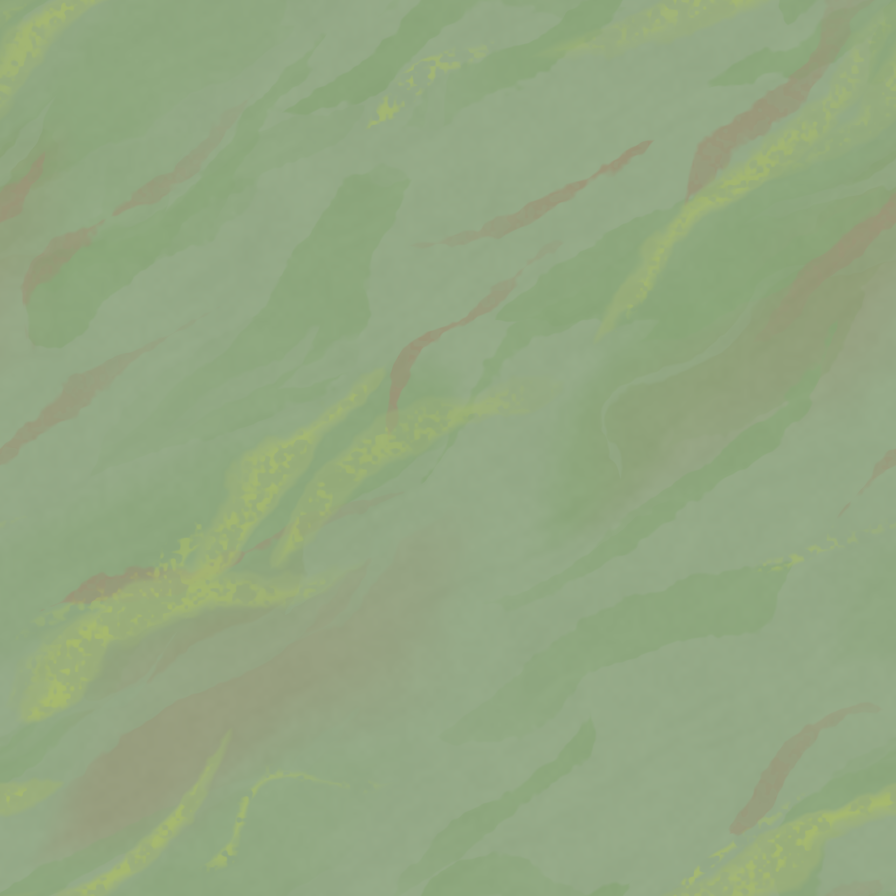
Write a Shadertoy shader that draws this pattern.

```glsl
// Painterly camouflage: slanted, ragged brush strokes in muted greens, brown and lime.
// Strokes are scattered over wrapped cell grids, bent by layered sines and roughened
// by wrapped noise; layers go from broad soft masses to thin dry-brushed accents.
#define ANGLE 0.60        // main stroke direction in radians
#define SPREAD 0.55       // variation of direction
#define BEND 0.035        // curvature of a stroke
#define WARP 0.011        // strength of the sine warp
#define RAGGED 0.030      // roughness of stroke edges
#define EDGE 0.0022       // softness of a crisp edge
#define GRAIN 0.014       // brightness of the paint grain
#define TAU 6.2831853

const vec3 SAGE  = vec3(0.583, 0.664, 0.530);
const vec3 GREEN = vec3(0.541, 0.650, 0.472);
const vec3 BROWN = vec3(0.604, 0.584, 0.468);
const vec3 OLIVE = vec3(0.615, 0.690, 0.480);
const vec3 LIME  = vec3(0.660, 0.735, 0.415);

// Four random values for a cell and a seed
vec4 hash4(vec2 cell, float seed) {
    uvec4 h = uvec4(cell.x, cell.y, seed, 7.0) * uvec4(1597u, 7919u, 3571u, 6151u);
    uint n = h.x ^ (h.y << 8) ^ (h.z << 15) ^ h.w;
    uvec4 r;
    for (int k = 0; k < 4; k++) {
        n = n * 747796405u + 289133u;
        uint m = ((n >> ((n >> 28) + 4u)) ^ n) * 277803737u;
        r[k] = ((m >> 22) ^ m) & 65535u;
    }
    return vec4(r) / 65536.0;
}

// Value noise that repeats after n cells, so it wraps for whole n
float noise(vec2 uv, vec2 n) {
    vec2 p = uv * n, i = floor(p), f = p - i;
    f = f * f * (3.0 - 2.0 * f);
    vec2 a = mod(i, n), b = mod(i + 1.0, n);
    return mix(mix(hash4(a, 1.0).x, hash4(vec2(b.x, a.y), 1.0).x, f.x),
               mix(hash4(vec2(a.x, b.y), 1.0).x, hash4(b, 1.0).x, f.x), f.y);
}

// Whole-number sines keep the warp periodic
vec2 warp(vec2 uv) {
    vec2 a = TAU * vec2(dot(uv, vec2(2, 3)), dot(uv, vec2(3, -2)));
    vec2 b = TAU * vec2(dot(uv, vec2(5, -4)), dot(uv, vec2(-3, 7)));
    return uv + WARP * (sin(a + 1.3) + 0.6 * sin(b + 0.4 + sin(a.yx)));
}

// Coverage by one layer of strokes; len and wid are half sizes, len below 1/cells
float strokes(vec2 uv, float cells, float len, float wid, float density,
              float soft, float ragged, float seed) {
    vec2 home = floor(uv * cells);
    float cover = 0.0;
    for (int j = -1; j <= 1; j++)
    for (int i = -1; i <= 1; i++) {
        vec2 cell = home + vec2(i, j);
        vec4 r = hash4(mod(cell, cells), seed);
        vec4 s = hash4(mod(cell, cells), seed + 50.0);
        if (r.w > density) continue;
        float angle = ANGLE + (r.z - 0.5) * SPREAD;
        vec2 dir = vec2(cos(angle), sin(angle));
        vec2 d = uv - (cell + r.xy) / cells;
        d = vec2(dot(d, dir), dot(d, vec2(-dir.y, dir.x)));
        float t = d.x / (len * mix(0.65, 1.0, s.x));
        d.y += BEND * (s.y - 0.5) * (2.0 * t * t + sin(4.0 * t + TAU * s.z));
        float halfWidth = wid * mix(0.55, 1.0, s.z) * (1.0 - t * t * t * t);
        float dist = abs(d.y) - halfWidth + ragged;
        float fade = mix(1.0, smoothstep(-1.1, 0.4, s.y < 0.5 ? t : -t), 0.65);
        float paint = 1.0 - smoothstep(-soft, soft, dist);
        cover = max(cover, paint * fade * mix(0.65, 1.0, s.w));
    }
    return cover;
}

void mainImage(out vec4 fragColor, in vec2 fragCoord) {
    vec2 uv = fragCoord / iResolution.xy;
    vec2 p = warp(uv);

    // Edge roughness, bristle streaks along the stroke, fine speckle
    float coarse = noise(uv, vec2(17)) - 0.5;
    float medium = noise(uv, vec2(47)) - 0.5;
    float fine = noise(uv, vec2(131)) - 0.5;
    float speck = noise(uv, vec2(211)) - 0.5;
    float bristle = noise(vec2(p.x + p.y, 3.0 * p.y - 2.0 * p.x), vec2(7, 23)) - 0.5;
    float rag = RAGGED * (0.5 * coarse + 0.3 * medium + 0.16 * fine + 0.25 * bristle);
    float dry = 0.5 + 0.5 * coarse + 0.6 * medium + 0.7 * fine + 0.7 * speck;

    // Broad masses: green with faded ends, then brown haze
    vec3 col = SAGE;
    col = mix(col, GREEN, 0.85 * strokes(p, 2.0, 0.44, 0.110, 0.9, 0.035, rag, 3.0));
    col = mix(col, GREEN, strokes(p, 3.0, 0.29, 0.055, 0.75, EDGE, rag, 11.0));
    col = mix(col, BROWN, 0.62 * strokes(p, 2.0, 0.36, 0.095, 0.75, 0.055, rag, 23.0));

    // Crisp body strokes that overlap each other
    col = mix(col, SAGE, 0.9 * strokes(p, 3.0, 0.28, 0.045, 0.6, EDGE, rag, 31.0));
    col = mix(col, GREEN, 0.9 * strokes(p, 4.0, 0.22, 0.024, 0.6, EDGE, rag, 37.0));
    col = mix(col, SAGE, 0.8 * strokes(p, 5.0, 0.15, 0.013, 0.4, EDGE, rag, 41.0));

    // Brown accents, slightly worn
    float brown = strokes(p, 4.0, 0.20, 0.017, 0.50, EDGE, rag, 43.0);
    col = mix(col, BROWN, brown * (0.72 + 0.28 * smoothstep(0.3, 0.6, dry)));

    // Olive underpaint with dry lime dabs on top
    float olive = strokes(p, 3.0, 0.30, 0.027, 0.72, 2.0 * EDGE, rag, 61.0);
    float lime = strokes(p, 3.0, 0.27, 0.018, 0.72, 3.0 * EDGE, rag, 61.0);
    float dabs = strokes(p, 5.0, 0.13, 0.013, 0.35, 2.0 * EDGE, rag, 71.0);
    col = mix(col, OLIVE, 0.85 * olive);
    col = mix(col, LIME, 0.80 * max(lime, dabs) * smoothstep(0.32, 0.72, dry));

    // Faint mottling of the paint
    col += GRAIN * (0.5 * coarse + 0.5 * medium + 0.6 * fine + 0.6 * bristle);
    fragColor = vec4(col, 1.0);
}
```
